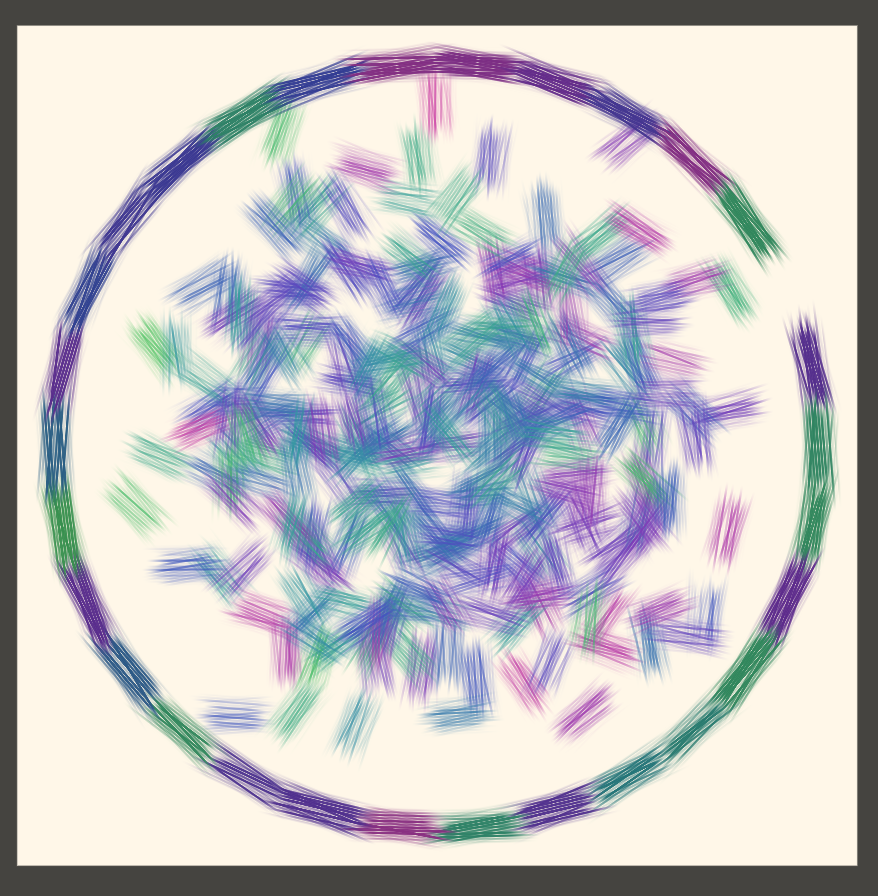
Write a Shadertoy shader that draws this background.

```glsl
// Brushed bundles of fine coloured streaks on a cream panel in a dark frame.
// A cell grid scatters bundles into a round cloud, densest at its middle;
// a broken ring of tangent bundles circles it. Panel spans -1 to 1.

const vec3 FRAME = vec3(0.27, 0.265, 0.25);
const vec3 PAPER = vec3(1.0, 0.97, 0.91);
const vec2 PANEL_SHIFT = vec2(-0.002, 0.0026);
const float PANEL_HALF = 0.4688;

const vec3 GREEN = vec3(0.30, 0.76, 0.38);
const vec3 TEAL = vec3(0.18, 0.60, 0.62);
const vec3 BLUE = vec3(0.26, 0.31, 0.76);
const vec3 VIOLET = vec3(0.48, 0.22, 0.72);
const vec3 MAGENTA = vec3(0.80, 0.25, 0.64);

const vec2 CLOUD_CENTRE = vec2(0.02, 0.02);
const float CLOUD_RADIUS = 0.92;
const vec2 CLOUD_BRUSH = vec2(0.098, 0.052);
const float CLOUD_STRENGTH = 0.8;
const float CELL = 0.24;    // at least twice the reach of a bundle
const int PER_CELL = 16;

const float RING_RADIUS = 0.91;
const vec2 RING_BRUSH = vec2(0.135, 0.046);
const float RING_STRENGTH = 2.2;
const float RING_SHADE = 0.76;

const float STREAK = 0.0072;
const float SPLAY = 0.08;
const float TAU = 6.2831853;

// Ink position of each ring bundle, clockwise from the top; -1 is a gap.
const int RING_COUNT = 30;
const float RING_INK[RING_COUNT] = float[RING_COUNT](
    3.5, 3.1, 2.4, 3.6, 0.4, -1.0, 2.8, 0.5, 0.4, 3.0,
    0.4, 0.8, 1.0, 2.7, 0.6, 3.7, 2.7, 2.6, 0.4, 1.5,
    2.9, 0.1, 1.4, 2.9, 1.9, 2.3, 2.2, 0.6, 2.0, 3.6);

vec2 hash2(vec2 n) {
    n = fract(n * 0.1031);
    n *= n + 33.33;
    return fract(n * (n + n));
}

vec4 hash4(vec2 p) {
    vec4 q = fract(p.xyxy * vec4(0.1031, 0.1030, 0.0973, 0.1099));
    q += dot(q, q.wzxy + 33.33);
    return fract((q.xxyz + q.yzzw) * q.zywx);
}

// Inks run from green (0) through teal, blue and violet to magenta (4).
vec3 ink(float t) {
    vec3 c = mix(GREEN, TEAL, clamp(t, 0.0, 1.0));
    c = mix(c, BLUE, clamp(t - 1.0, 0.0, 1.0));
    c = mix(c, VIOLET, clamp(t - 2.0, 0.0, 1.0));
    return mix(c, MAGENTA, clamp(t - 3.0, 0.0, 1.0));
}

// Opacity of two crossing sets of streaks; x runs along the brush.
float bundle(vec2 p, vec2 size, float seed, float strength) {
    vec2 v = p.y + vec2(-SPLAY, SPLAY) * p.x;
    vec2 lane = v / STREAK + 64.0;
    vec2 weight = hash2(floor(lane) + seed + vec2(0.0, 77.0));
    vec2 reach = size.x * (0.7 + 0.5 * fract(weight * 7.0));
    vec2 line = 1.0 - smoothstep(0.15, 0.6, abs(fract(lane) - 0.5));
    vec2 ends = 1.0 - smoothstep(0.4, 1.0, abs(p.x) / reach);
    vec2 across = max(1.0 - v * v / (size.y * size.y), 0.0);
    vec2 clear = 1.0 - min(strength * weight * line * ends * across * across, 0.95);
    return 1.0 - clear.x * clear.y;
}

float cloudDensity(float r) {
    return 1.0 - smoothstep(0.1, CLOUD_RADIUS, r);
}

vec3 paintCloud(vec3 colour, vec2 p) {
    if (length(p) > CLOUD_RADIUS + 0.1) return colour;
    vec2 home = floor(p / CELL - 0.5);
    for (int n = 0; n < 4; n++) {
        vec2 cell = home + vec2(n % 2, n / 2);
        float nearRadius = max(length((cell + 0.5) * CELL) - 0.71 * CELL, 0.0);
        float count = float(PER_CELL) * cloudDensity(nearRadius);
        for (int k = 0; k < PER_CELL; k++) {
            if (float(k) > count) break;
            vec4 h = hash4(cell * 17.0 + vec2(k, k * 3) * 1.37 + 300.0);
            vec2 spot = (cell + h.xy) * CELL;
            vec2 d = p - spot;
            if (dot(d, d) > 0.0146) continue;
            float r = length(spot);
            if (float(k) + 0.5 > float(PER_CELL) * cloudDensity(r)) continue;

            vec2 along = vec2(cos(h.z * TAU), sin(h.z * TAU));
            vec2 local = vec2(dot(d, along), dot(d, vec2(-along.y, along.x)));
            float tone = mix(4.0 * h.w, 1.7, 0.45 * (1.0 - smoothstep(0.0, 0.75, r)));
            float cover = bundle(local, CLOUD_BRUSH, floor(h.x * 900.0), CLOUD_STRENGTH);
            colour = mix(colour, ink(tone), cover);
        }
    }
    return colour;
}

vec3 paintRing(vec3 colour, vec2 p) {
    if (abs(length(p) - RING_RADIUS) > 0.08) return colour;
    float stepAngle = TAU / float(RING_COUNT);
    int nearest = int(mod(atan(p.x, p.y), TAU) / stepAngle);
    for (int j = -1; j <= 1; j++) {
        int k = (nearest + j + RING_COUNT) % RING_COUNT;
        float tone = RING_INK[k];
        if (tone < 0.0) continue;
        float a = (float(k) + 0.5) * stepAngle;
        vec2 outward = vec2(sin(a), cos(a));
        vec2 local = vec2(dot(p, vec2(outward.y, -outward.x)), dot(p, outward) - RING_RADIUS);
        float cover = bundle(local, RING_BRUSH, float(k) * 13.0, RING_STRENGTH);
        colour = mix(colour, ink(tone) * RING_SHADE, cover);
    }
    return colour;
}

void mainImage(out vec4 fragColor, in vec2 fragCoord) {
    vec2 p = ((fragCoord - 0.5 * iResolution.xy) / iResolution.y - PANEL_SHIFT) / PANEL_HALF;
    float pixel = 1.0 / (iResolution.y * PANEL_HALF);
    float edge = max(abs(p.x), abs(p.y)) - 1.0;
    vec3 colour = paintRing(paintCloud(PAPER, p - CLOUD_CENTRE), p);
    fragColor = vec4(mix(colour, FRAME, smoothstep(-pixel, pixel, edge)), 1.0);
}
```
